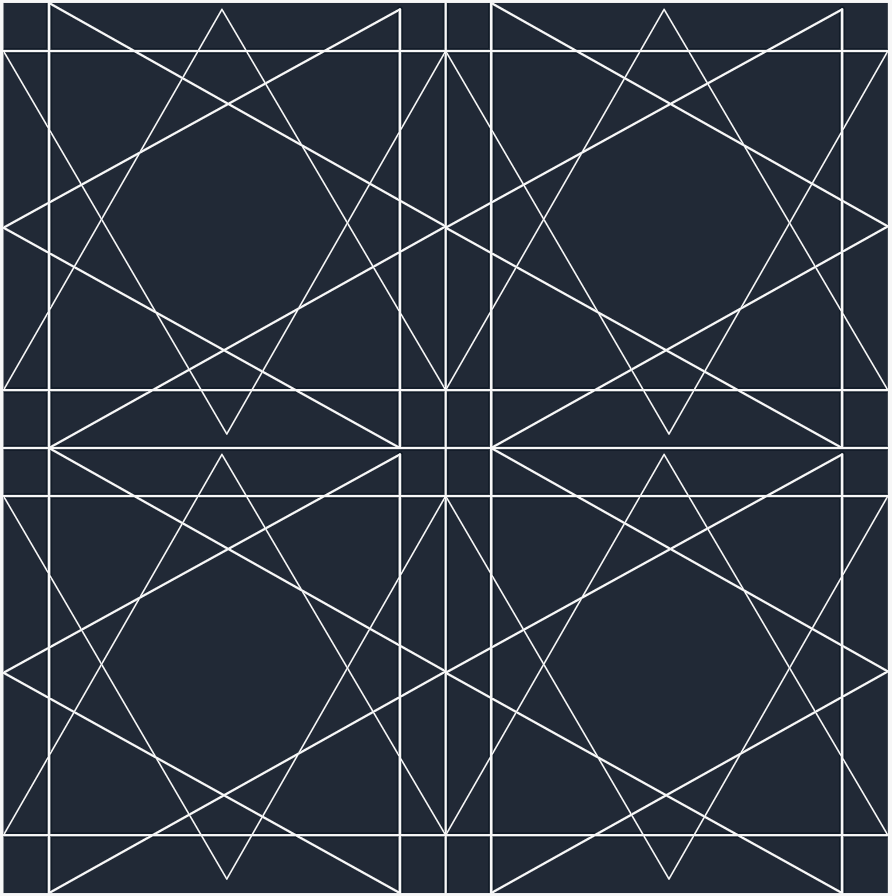
Reproduce this pattern procedurally as a WebGL 1 fragment shader.

```glsl
precision highp float;
// A two by two grid of dark tiles, each holding four overlapping outlined
// triangles that point right, left, up and down and form a twelve-point star.
// Every side is a segment distance; upright and level sides get a dark halo.
uniform vec2 u_resolution;

// Lengths are in canvas heights.
#define REPEATS vec2(2.0, 2.0)
#define PITCH vec2(0.4935, 0.4967)
#define MARGIN vec2(0.0039, 0.0033)
#define UPRIGHT_WIDTH 0.0030
#define LEVEL_WIDTH 0.0026
#define SLANT_WIDTH 0.0026
#define FINE_WIDTH 0.0018
#define HALO_WIDTH 0.0020
#define HALO_STRENGTH 0.8
#define GROUND vec3(0.13, 0.16, 0.21)
#define HALO vec3(0.05, 0.09, 0.14)
#define INK vec3(0.97)

float segmentDistance(vec2 p, vec2 a, vec2 b) {
  vec2 pa = p - a;
  vec2 ba = b - a;
  return length(pa - ba * clamp(dot(pa, ba) / dot(ba, ba), 0.0, 1.0));
}

// Antialiased coverage of a stroke at distance d from its centre.
float stroke(float d, float width) {
  return clamp((0.5 * width - d) * u_resolution.y + 0.5, 0.0, 1.0);
}

// Returns ink in x and halo in y for a straight, axis-aligned stroke.
vec2 haloStroke(float d, float width) {
  return vec2(stroke(d, width), stroke(d, width + 2.0 * HALO_WIDTH));
}

// Triangle with an axis-aligned base a-b and two slanted sides to the apex;
// corners are given in tile fractions.
vec2 triangle(vec2 p, vec2 a, vec2 b, vec2 apex, float baseWidth, float sideWidth) {
  a *= PITCH;
  b *= PITCH;
  apex *= PITCH;
  vec2 base = haloStroke(segmentDistance(p, a, b), baseWidth);
  float sides = min(segmentDistance(p, a, apex), segmentDistance(p, b, apex));
  return max(base, vec2(stroke(sides, sideWidth), 0.0));
}

// Four triangles of one tile, with y running downward.
vec2 star(vec2 p) {
  vec2 right = triangle(p, vec2(0.103, 0.0), vec2(0.103, 1.0),
                        vec2(1.0, 0.502), UPRIGHT_WIDTH, SLANT_WIDTH);
  vec2 left = triangle(p, vec2(0.8965, 0.0145), vec2(0.8965, 1.0),
                       vec2(0.0, 0.505), UPRIGHT_WIDTH, SLANT_WIDTH);
  vec2 up = triangle(p, vec2(0.0, 0.870), vec2(1.0, 0.870),
                     vec2(0.494, 0.0145), LEVEL_WIDTH, FINE_WIDTH);
  vec2 down = triangle(p, vec2(0.0, 0.108), vec2(1.0, 0.108),
                       vec2(0.505, 0.9685), LEVEL_WIDTH, FINE_WIDTH);
  return max(max(right, left), max(up, down));
}

void main() {
  vec2 p = gl_FragCoord.xy / u_resolution.y;
  p.y = 1.0 - p.y;
  p -= MARGIN;

  // Stars, one per tile
  vec2 tile = clamp(floor(p / PITCH), vec2(0.0), REPEATS - 1.0);
  vec2 marks = star(p - tile * PITCH);

  // Rules between neighbouring tiles
  vec2 joint = clamp(floor(p / PITCH + 0.5), vec2(1.0), REPEATS - 1.0);
  vec2 toJoint = abs(p - joint * PITCH);
  marks = max(marks, haloStroke(toJoint.x, LEVEL_WIDTH));
  marks = max(marks, haloStroke(toJoint.y, LEVEL_WIDTH));

  // Pale border around the whole grid
  vec2 halfGrid = 0.5 * REPEATS * PITCH;
  vec2 beyond = abs(p - halfGrid) - halfGrid;
  float border = clamp(max(beyond.x, beyond.y) * u_resolution.y + 0.5, 0.0, 1.0);

  vec3 color = mix(GROUND, HALO, HALO_STRENGTH * marks.y);
  color = mix(color, INK, max(marks.x, border));
  gl_FragColor = vec4(color, 1.0);
}
```
